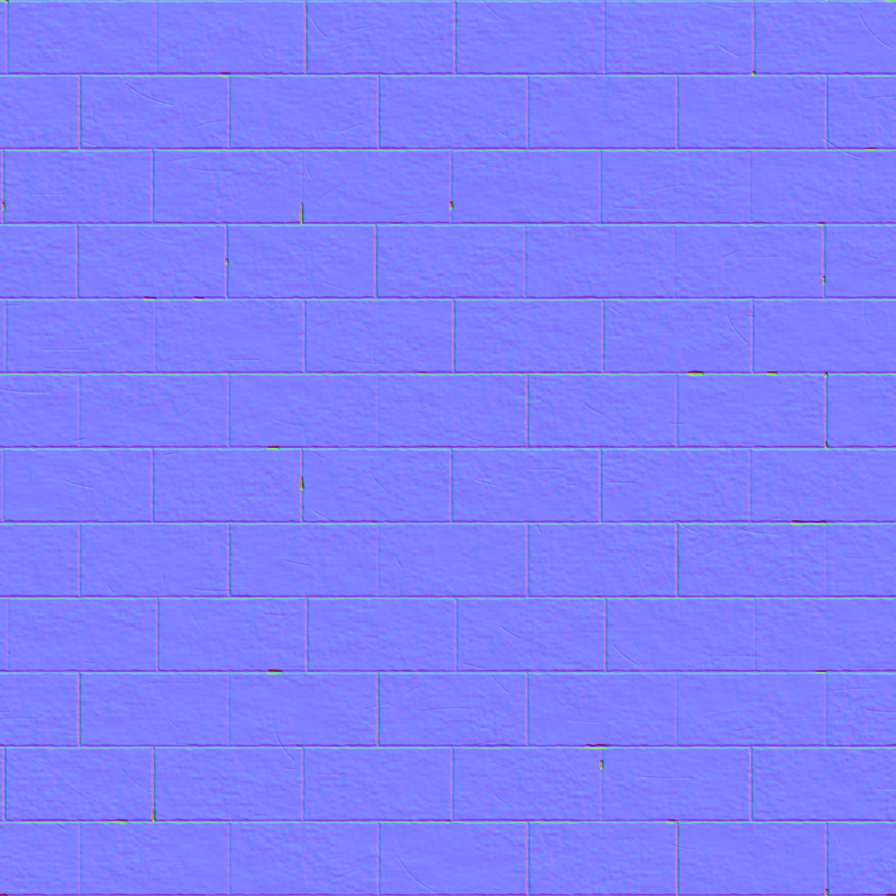
This texture map is drawn by a three.js fragment shader. Its source:

```glsl
#define COLS 6.0
#define ROWS 12.0
#define JOINT_HALF 0.0026
#define JOINT_DEPTH 0.0012
#define CHIP_DEPTH 2.0
#define GRAIN 0.0004
#define STROKES 22.0
#define STROKE_DEPTH 0.00032
#define STROKE_HALF 0.0018
#define SAMPLE_STEP 0.001
#define SLOPE_DIM 3.0

varying vec2 vUv;

float hash(vec2 p) {
  vec3 q = fract(p.xyx * 0.1031);
  q += dot(q, q.yzx + 33.33);
  return fract((q.x + q.y) * q.z);
}

// Value noise that wraps after a whole number of cells
float noise(vec2 uv, vec2 cells, float seed) {
  vec2 p = uv * cells;
  vec2 i = floor(p);
  vec2 f = p - i;
  f = f * f * f * (f * (f * 6.0 - 15.0) + 10.0);
  vec2 a = mod(i, cells) + seed;
  vec2 b = mod(i + 1.0, cells) + seed;
  return mix(mix(hash(a), hash(vec2(b.x, a.y)), f.x),
             mix(hash(vec2(a.x, b.y)), hash(b), f.x), f.y);
}

float groove(float dist, float halfWidth) {
  return 1.0 - smoothstep(0.0, halfWidth, dist);
}

// Depth of the joints, with uneven filling and short chipped stretches
float joints(vec2 uv) {
  float wobble = (noise(uv, vec2(160.0), 5.0) - 0.5) * 0.0012;

  float y = uv.y * ROWS;
  float bedDist = abs(y - floor(y + 0.5)) / ROWS + wobble;
  float bedWear = noise(uv, vec2(36.0, ROWS), 71.0);
  float bed = mix(0.75, 1.15, noise(uv, vec2(18.0, ROWS), 23.0))
            + CHIP_DEPTH * smoothstep(0.92, 0.98, bedWear);

  float row = mod(floor(y), ROWS);
  float shift = mix(0.53, 0.035, mod(row, 2.0)) + (hash(vec2(row, 9.0)) - 0.5) * 0.04;
  float x = uv.x * COLS - shift;
  float column = floor(x + 0.5);
  float headDist = abs(x - column) / COLS + wobble;
  float headWear = noise(uv, vec2(COLS * 2.0, 48.0), 131.0);
  float head = mix(0.25, 1.1, hash(vec2(mod(column, COLS), row) + 41.0))
             + CHIP_DEPTH * smoothstep(0.93, 0.98, headWear);

  return JOINT_DEPTH * max(bed * groove(bedDist, JOINT_HALF),
                           head * groove(headDist, JOINT_HALF));
}

// Curved trowel strokes, one possible stroke per cell
float strokes(vec2 uv) {
  vec2 p = uv * STROKES;
  vec2 home = floor(p);
  float sum = 0.0;
  for (int j = -1; j <= 1; j++) {
    for (int i = -1; i <= 1; i++) {
      vec2 cell = home + vec2(float(i), float(j));
      vec2 id = mod(cell, STROKES);
      float pick = hash(id + 211.0);
      float turn = hash(id + 307.0) * 2.0 - 1.0;
      float angle = 1.5 * turn * abs(turn);
      float reach = mix(0.12, 0.65, pick * pick);
      vec2 q = p - cell - vec2(hash(id + 401.0), hash(id + 503.0));
      float c = cos(angle);
      float s = sin(angle);
      q = vec2(c * q.x + s * q.y, c * q.y - s * q.x);
      q.y += turn * 0.4 * q.x * q.x;
      float dist = length(vec2(max(abs(q.x) - reach, 0.0), q.y)) / STROKES;
      float force = (hash(id + 601.0) - 0.3) * step(0.35, hash(id + 701.0));
      sum += force * groove(dist, STROKE_HALF);
    }
  }
  return sum * STROKE_DEPTH * 1.6;
}

// Fine plaster grain, rougher in patches
float grain(vec2 uv) {
  float patches = mix(0.35, 1.35, noise(uv, vec2(20.0, 32.0), 83.0));
  float flat_streaks = noise(uv, vec2(110.0, 240.0), 11.0);
  float tall_streaks = noise(uv, vec2(220.0, 70.0), 37.0);
  float speckle = noise(uv, vec2(256.0), 59.0);
  float swell = noise(uv, vec2(48.0, 64.0), 97.0);
  return GRAIN * (patches * (flat_streaks + 0.5 * tall_streaks + 0.6 * speckle) + swell);
}

float height(vec2 uv) {
  return grain(uv) - strokes(uv) - joints(uv);
}

void main() {
  // Surface slope by central differences
  vec2 e = vec2(SAMPLE_STEP, 0.0);
  vec2 slope = vec2(height(vUv + e.xy) - height(vUv - e.xy),
                    height(vUv + e.yx) - height(vUv - e.yx)) / (2.0 * SAMPLE_STEP);

  // Encode the normal, dimming blue on steep edges
  vec3 normal = normalize(vec3(-slope, 1.0));
  normal.z = 1.0 - SLOPE_DIM * (1.0 - normal.z);
  gl_FragColor = vec4(clamp(normal * 0.5 + 0.5, 0.0, 1.0), 1.0);
}
```
